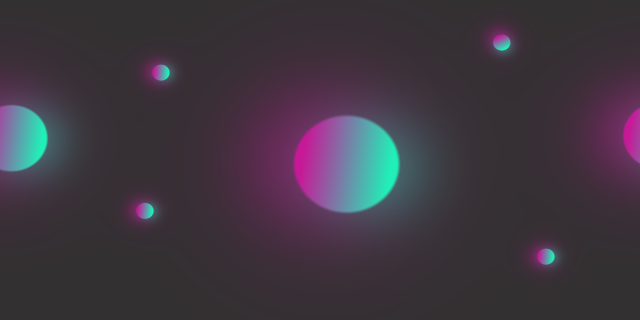
Reproduce this background procedurally as a Shadertoy shader.

```glsl
// Glowing two-tone orbs floating on a charcoal backdrop.
// Each orb is a slightly flattened disc with a magenta-to-mint gradient;
// offset Gaussian halos are blended beneath it, one for each end colour.

const vec3 BACKDROP = vec3(0.196, 0.188, 0.192);
const vec3 MAGENTA  = vec3(0.780, 0.095, 0.595);
const vec3 MINT     = vec3(0.125, 0.940, 0.720);

const float FLATTEN   = 0.922;  // orb height relative to its width
const float EDGE_SOFT = 0.045;  // half-width of the rim, in orb radii
const float GRAD_HALF = 0.85;   // half-length of the gradient, in orb radii

// Halos: offset along the gradient axis, spread, opacity (radii)
const vec3 MAGENTA_HALO = vec3(-0.42, 1.50, 0.47);
const vec3 MINT_HALO    = vec3( 0.48, 1.12, 0.36);
const vec3 WIDE_HALO    = vec3(-0.20, 2.80, 0.07);

// Orbs: centre x, centre y, radius, gradient angle (canvas heights, radians)
const int ORB_COUNT = 7;
const vec4 ORBS[ORB_COUNT] = vec4[ORB_COUNT](
    vec4(1.083, 0.487, 0.164, -0.15),
    vec4(0.036, 0.568, 0.112, -0.15),
    vec4(2.060, 0.576, 0.112, -0.15),
    vec4(0.503, 0.773, 0.027, -0.10),
    vec4(0.453, 0.341, 0.027, -0.10),
    vec4(1.568, 0.867, 0.027, -1.10),
    vec4(1.706, 0.198, 0.027, -0.10)
);

// Gaussian opacity of a halo shifted along the gradient axis
float haloAlpha(vec2 local, vec2 axis, vec3 halo) {
    vec2 offset = (local - axis * halo.x) / halo.y;
    return halo.z * exp(-dot(offset, offset));
}

// Blend one orb and its halos over the colour beneath
vec3 blendOrb(vec3 color, vec2 point, vec4 orb, float pixel) {
    vec2 local = (point - orb.xy) / (orb.z * vec2(1.0, FLATTEN));
    vec2 axis = vec2(cos(orb.w), sin(orb.w));

    color = mix(color, MAGENTA, haloAlpha(local, axis, WIDE_HALO));
    color = mix(color, MAGENTA, haloAlpha(local, axis, MAGENTA_HALO));
    color = mix(color, MINT, haloAlpha(local, axis, MINT_HALO));

    float blend = clamp(0.5 + 0.5 * dot(local, axis) / GRAD_HALF, 0.0, 1.0);
    float soft = max(EDGE_SOFT, 0.75 * pixel / orb.z);
    float disc = 1.0 - smoothstep(1.0 - soft, 1.0 + soft, length(local));
    return mix(color, mix(MAGENTA, MINT, blend), disc);
}

void mainImage(out vec4 fragColor, in vec2 fragCoord) {
    float pixel = 1.0 / iResolution.y;
    vec2 point = fragCoord * pixel;

    vec3 color = BACKDROP;
    for (int i = 0; i < ORB_COUNT; i++) {
        color = blendOrb(color, point, ORBS[i], pixel);
    }
    fragColor = vec4(color, 1.0);
}
```
